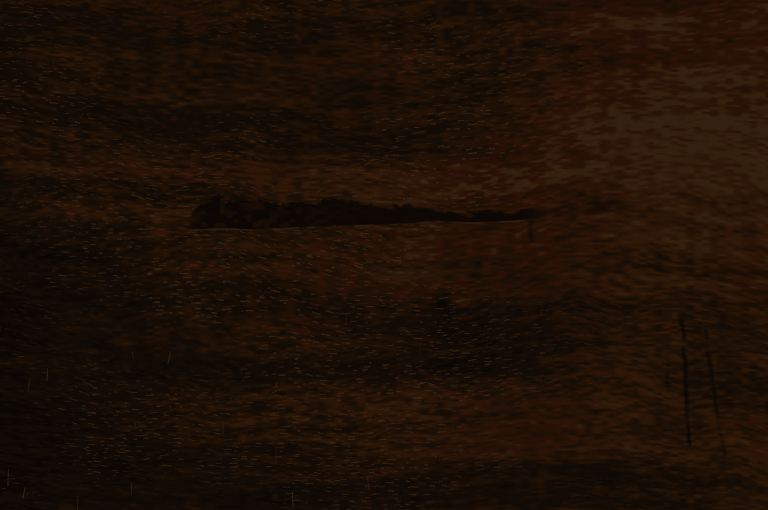
A WebGL 1 fragment shader for this texture:

```glsl
precision highp float;
uniform vec2 u_resolution;

const vec3 PIT = vec3(0.038, 0.022, 0.015);
const vec3 UMBER = vec3(0.066, 0.038, 0.018);
const vec3 BROWN = vec3(0.112, 0.060, 0.020);
const vec3 RUSSET = vec3(0.155, 0.060, 0.020);
const vec3 AMBER = vec3(0.172, 0.084, 0.024);
const vec3 TAN = vec3(0.205, 0.125, 0.058);
const vec3 SCUFF = vec3(0.27, 0.18, 0.095);

float hash(vec2 p) {
  return fract(sin(dot(p, vec2(127.1, 311.7))) * 43758.5453);
}

float noise(vec2 p) {
  vec2 i = floor(p), f = fract(p);
  f = f * f * (3.0 - 2.0 * f);
  float low = mix(hash(i), hash(i + vec2(1.0, 0.0)), f.x);
  float high = mix(hash(i + vec2(0.0, 1.0)), hash(i + 1.0), f.x);
  return mix(low, high, f.y);
}

float fbm(vec2 p) {
  float sum = 0.0, amp = 0.5;
  for (int i = 0; i < 4; i++) {
    sum += amp * noise(p);
    p = p * 2.03 + 17.3;
    amp *= 0.5;
  }
  return sum / 0.9375;
}

float blob(vec2 p, vec2 center, vec2 radius) {
  vec2 q = (p - center) / radius;
  return exp(-dot(q, q));
}

float stroke(vec2 p, vec2 a, vec2 b, float width, float blur) {
  vec2 ab = b - a;
  float t = clamp(dot(p - a, ab) / dot(ab, ab), 0.0, 1.0);
  return 1.0 - smoothstep(width - blur, width + blur, length(p - a - ab * t));
}

// Short dashes, one at most in each cell of a staggered grid
float flecks(vec2 p, vec2 cell, float amount, float tilt, float blur) {
  vec2 g = p / cell;
  g.x += 7.0 * hash(vec2(floor(g.y), 3.7));
  vec2 id = floor(g);
  vec2 jitter = vec2(hash(id + 1.3), hash(id + 5.9)) - 0.5;
  vec2 q = (fract(g) - 0.5 - 0.35 * jitter) * cell;
  float reach = cell.x * mix(0.04, 0.24, hash(id + 9.1));
  vec2 tip = vec2(reach, reach * tilt * (hash(id + 2.2) - 0.5));
  float shown = step(1.0 - amount, hash(id + 7.7));
  return shown * stroke(q, -tip, tip, 0.0012, blur) * mix(0.3, 1.0, hash(id + 4.4));
}

// Broad light and dark areas of the board
float boardTone(vec2 p) {
  float tone = 0.33 + 0.32 * smoothstep(0.6, 1.35, p.x);
  tone += 0.20 * blob(p, vec2(0.55, 0.64), vec2(0.65, 0.06));
  tone += 0.20 * blob(p, vec2(0.75, 0.50), vec2(0.42, 0.05));
  tone += 0.20 * blob(p, vec2(0.70, 0.19), vec2(0.35, 0.09));
  tone += 0.20 * blob(p, vec2(0.05, 0.82), vec2(0.12, 0.08));
  tone += 0.24 * blob(p, vec2(1.40, 0.68), vec2(0.22, 0.14));
  tone += 0.20 * blob(p, vec2(1.23, 0.22), vec2(0.16, 0.12));
  tone -= 0.38 * blob(p, vec2(1.00, 0.32), vec2(0.22, 0.09));
  tone -= 0.24 * blob(p, vec2(0.08, 0.25), vec2(0.35, 0.24));
  tone -= 0.30 * blob(p, vec2(0.85, 0.05), vec2(0.60, 0.06));
  return tone - 0.12 * (1.0 - smoothstep(0.0, 0.18, p.x));
}

vec3 woodColor(float tone, float redness) {
  vec3 warm = mix(AMBER, RUSSET, redness);
  vec3 color = mix(PIT, UMBER, smoothstep(-0.35, 0.12, tone));
  color = mix(color, BROWN, smoothstep(0.12, 0.48, tone));
  color = mix(color, warm, smoothstep(0.42, 0.72, tone));
  return mix(color, TAN, smoothstep(0.70, 1.05, tone));
}

void main() {
  vec2 p = gl_FragCoord.xy / u_resolution.y;
  float blur = 0.35 / u_resolution.y + 0.0002;

  // Grain follows slow bends in the board
  vec2 w = p;
  w.y += 0.06 * (noise(p * vec2(2.5, 4.0)) - 0.5) + 0.018 * (noise(p * vec2(9.0, 8.0)) - 0.5);
  float streaks = fbm(w * vec2(2.5, 18.0)) - 0.5;
  float clouds = fbm(p * vec2(3.0, 5.0) + 31.0) - 0.5;
  float fibres = noise(w * vec2(16.0, 110.0)) - 0.5;
  float pores = noise(w * vec2(65.0, 200.0) + 9.0) - 0.5;
  float tone = boardTone(p) + 0.70 * streaks + 0.45 * clouds + 0.30 * fibres + 0.52 * pores;

  // Knot and upright gouges
  tone -= 0.65 * blob(p, vec2(0.868, 0.402), vec2(0.016, 0.022));
  tone += 0.35 * blob(p, vec2(0.905, 0.408), vec2(0.022, 0.008));
  vec2 s = p + vec2(0.006 * (noise(p * vec2(8.0, 35.0)) - 0.5), 0.0);
  float gouge = stroke(s, vec2(1.338, 0.37), vec2(1.352, 0.13), 0.003, 0.004);
  gouge += 0.7 * stroke(s, vec2(1.382, 0.35), vec2(1.420, 0.11), 0.003, 0.005);
  gouge += 0.5 * stroke(s, vec2(1.308, 0.32), vec2(1.311, 0.23), 0.002, 0.004);
  gouge += 0.7 * stroke(s, vec2(1.040, 0.57), vec2(1.042, 0.53), 0.004, 0.005);
  tone -= 0.70 * gouge * smoothstep(0.05, 0.55, noise(p * vec2(20.0, 40.0)));

  float redness = smoothstep(0.25, 0.65, 0.22 + 0.22 * smoothstep(0.5, 1.1, p.x) + 1.1 * clouds);
  redness *= 1.0 - 0.7 * blob(p, vec2(1.40, 0.68), vec2(0.25, 0.18));
  vec3 color = woodColor(tone, redness);
  float patchMask = blob(w, vec2(0.79, 0.485), vec2(0.075, 0.014));
  color = mix(color, TAN, 0.75 * patchMask * (0.8 + 0.4 * pores));

  // Light flecks along the grain, and sparse upright nicks
  float worn = smoothstep(0.34, 0.60, fbm(p * vec2(3.0, 6.0) + 53.0));
  worn *= 1.0 - 0.70 * smoothstep(0.85, 1.25, p.x);
  float dashes = flecks(w, vec2(0.034, 0.0075), 0.55, 0.25, blur);
  dashes += flecks(w + 4.3, vec2(0.022, 0.009), 0.45, 0.6, blur);
  color = mix(color, SCUFF, 0.62 * min(dashes, 1.0) * worn);
  float nicks = flecks(p.yx + 2.1, vec2(0.07, 0.035), 0.18, 0.5, blur);
  color = mix(color, SCUFF, 0.60 * nicks * (1.0 - smoothstep(0.25, 0.45, p.y)) * (1.0 - smoothstep(0.6, 1.1, p.x)));

  // Long tapering split with a ragged top and a bright lower lip
  float along = (p.x - 0.37) / 0.69;
  float lip = 0.549 + 0.022 * along + 0.006 * (noise(vec2(p.x * 14.0, 2.0)) - 0.5);
  float depth = mix(0.056, 0.018, smoothstep(0.25, 0.85, along));
  depth *= smoothstep(-0.06, 0.08, along) * (0.7 + 0.5 * fbm(vec2(p.x * 22.0, 5.0)));
  float ends = smoothstep(-0.02, 0.03, along) * (1.0 - smoothstep(0.95, 1.03, along));
  float ragged = lip + depth + 0.026 * (fbm(p * vec2(50.0, 80.0)) - 0.5);
  float split = ends * smoothstep(-0.002, 0.002, p.y - lip) * (1.0 - smoothstep(-0.004, 0.004, p.y - ragged));
  float crumbs = smoothstep(0.50, 0.80, noise(p * vec2(80.0, 120.0))) * (1.0 - smoothstep(0.2, 0.6, along));
  color = mix(color, mix(PIT, BROWN, 0.65 * crumbs), 0.88 * split);
  float rim = ends * (1.0 - smoothstep(0.0005, 0.0030, abs(p.y - lip + 0.0015)));
  color = mix(color, TAN, 0.75 * rim * smoothstep(0.3, 0.65, noise(vec2(p.x * 28.0, 8.0))));

  gl_FragColor = vec4(color, 1.0);
}
```
